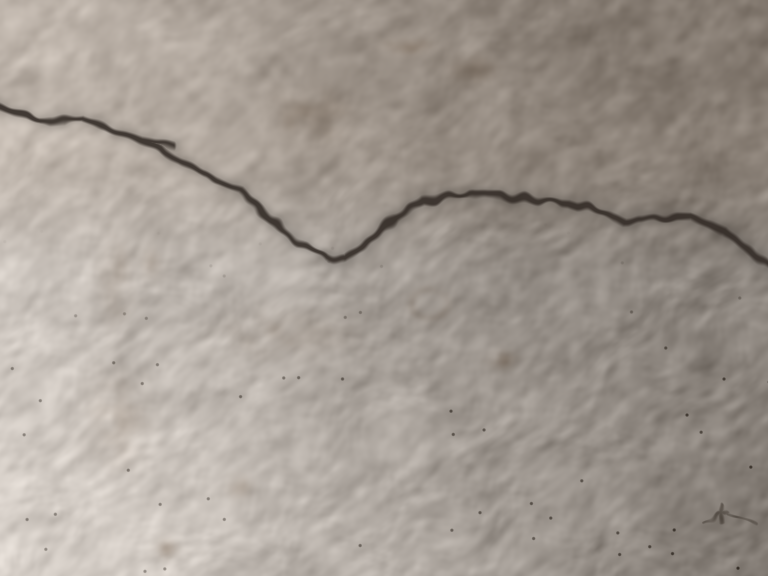
Write a Shadertoy shader that draws this texture.

```glsl
// Rough plaster wall crossed by a thin dark crack, lit softly from the left.
// Stretched value noise gives the fibrous relief; the crack is a jittered
// polyline distance, with stains, specks and a small twig mark laid over it.

float hash(vec2 p) {
    vec3 q = fract(p.xyx * 0.1031);
    q += dot(q, q.yzx + 33.33);
    return fract((q.x + q.y) * q.z);
}

float noise(vec2 p) {
    vec2 i = floor(p), f = fract(p);
    f = f * f * (3.0 - 2.0 * f);
    return mix(mix(hash(i), hash(i + vec2(1, 0)), f.x),
               mix(hash(i + vec2(0, 1)), hash(i + vec2(1, 1)), f.x), f.y);
}

float fbm(vec2 p) {
    float sum = 0.0, amp = 0.5;
    for (int i = 0; i < 4; i++) {
        sum += amp * noise(p);
        p = mat2(1.6, 1.2, -1.2, 1.6) * p + 17.3;
        amp *= 0.5;
    }
    return sum;
}

// Height of the plaster: fibres that run up to the right.
float height(vec2 p, float focus) {
    p += 0.03 * vec2(noise(p * 11.0), noise(p * 11.0 + 40.0));
    vec2 q = mat2(0.8, -0.6, 0.6, 0.8) * p;
    float coarse = noise(q * vec2(19.0, 32.0) + 9.0);
    float grain = noise(q * vec2(36.0, 66.0) + 70.0);
    float fine = noise(q * vec2(85.0, 135.0) + 150.0);
    return coarse + focus * (0.65 * grain + 0.22 * fine);
}

float segment(vec2 p, vec2 a, vec2 b) {
    vec2 d = b - a;
    return length(p - a - d * clamp(dot(p - a, d) / dot(d, d), 0.0, 1.0));
}

float blot(vec2 p, vec2 center, vec2 size) {
    vec2 d = (p - center) / size;
    return exp(-dot(d, d));
}

float crackDistance(vec2 p) {
    const vec2 path[20] = vec2[20](
        vec2(-0.02, 0.820), vec2(0.069, 0.792), vec2(0.142, 0.793),
        vec2(0.208, 0.768), vec2(0.278, 0.742), vec2(0.347, 0.701),
        vec2(0.417, 0.668), vec2(0.469, 0.622), vec2(0.521, 0.578),
        vec2(0.564, 0.554), vec2(0.599, 0.549), vec2(0.634, 0.578),
        vec2(0.686, 0.622), vec2(0.738, 0.651), vec2(0.812, 0.664),
        vec2(0.990, 0.649), vec2(1.085, 0.618), vec2(1.198, 0.622),
        vec2(1.259, 0.597), vec2(1.350, 0.525));
    float d = 1.0;
    for (int i = 0; i < 19; i++) d = min(d, segment(p, path[i], path[i + 1]));
    return d;
}

void mainImage(out vec4 fragColor, in vec2 fragCoord) {
    vec2 p = fragCoord / iResolution.y;
    float px = 1.0 / iResolution.y;

    // Broad light: bright at the left and below, dim at the right
    float light = mix(0.79, 0.55, smoothstep(-0.12, 1.2, p.x));
    light -= 0.05 * smoothstep(0.5, 0.85, p.y);
    light += 0.055 * (1.0 - smoothstep(0.0, 0.6, p.y)) * (1.0 - smoothstep(0.8, 1.3, p.x));
    light -= 0.04 * blot(p, vec2(1.36, 0.1), vec2(0.2, 0.4));

    // Relief from the slope, softer toward the top
    float focus = 1.0 - 0.5 * smoothstep(0.5, 0.9, p.y);
    vec2 tilt = vec2(-0.0035, 0.0045);
    float slope = height(p + tilt, focus) - height(p - tilt, focus);
    light -= 0.09 * slope;
    light += 0.13 * (fbm(p * 13.0 + 5.0) - 0.47);
    light += 0.06 * (noise(p * 48.0 + 90.0) - 0.5);

    // Faint brown stains and a pale ring
    float stain = 0.0;
    stain += 0.6 * blot(p, vec2(0.20, 0.51), vec2(0.025, 0.06));
    stain += 0.5 * blot(p, vec2(0.26, 0.54), vec2(0.02, 0.025));
    stain += 0.5 * blot(p, vec2(0.20, 0.27), vec2(0.05, 0.07));
    stain += 0.9 * blot(p, vec2(0.87, 0.375), vec2(0.022, 0.014));
    stain += 0.8 * blot(p, vec2(0.29, 0.047), vec2(0.016, 0.016));
    stain += 0.6 * blot(p, vec2(0.415, 0.155), vec2(0.02, 0.018));
    stain += 0.8 * blot(p, vec2(0.71, 0.92), vec2(0.035, 0.012));
    stain += 0.6 * blot(p, vec2(0.82, 0.88), vec2(0.03, 0.02));
    stain += 0.5 * blot(p, vec2(0.54, 0.80), vec2(0.06, 0.04));
    stain += 0.4 * blot(p, vec2(0.49, 0.42), vec2(0.10, 0.04));
    float ring = abs(length((p - vec2(0.745, 0.472)) * vec2(1.0, 1.2)) - 0.03);
    stain += 0.35 * exp(-ring * ring * 12000.0);
    stain *= 0.3 + 1.4 * noise(p * 42.0 + 31.0);

    float warmth = 0.008 * smoothstep(0.5, 0.75, p.y) + 0.012 * stain;
    vec3 color = vec3(light) + vec3(0.006, -0.022, -0.05) + warmth * vec3(1.0, -0.3, -1.5);
    color -= 0.10 * stain;

    // Scattered specks, mostly low on the wall
    vec2 cell = floor(p * 34.0);
    vec2 spot = (cell + 0.2 + 0.6 * vec2(hash(cell + 3.0), hash(cell + 8.0))) / 34.0;
    float speck = step(0.93, hash(cell + 21.0)) * (1.0 - smoothstep(0.3, 0.65, p.y));
    color -= 0.28 * speck * (1.0 - smoothstep(0.001, 0.0025 + px, length(p - spot)));

    // Crack with a split end, a soft halo and an uneven width
    vec2 jitter = vec2(noise(p * 45.0), noise(p * 45.0 + 60.0)) - 0.5;
    vec2 c = p + 0.011 * jitter;
    float d = min(crackDistance(c), segment(c, vec2(0.24, 0.757), vec2(0.302, 0.747)) + 0.0015);
    float width = 0.0022 + 0.0028 * noise(p * 24.0 + 12.0);
    color *= 1.0 - 0.16 * exp(-d * d * 5000.0);
    float crack = 1.0 - smoothstep(width - 0.002, width + 0.0035 + px, d);
    color = mix(color, vec3(0.20, 0.17, 0.15), 0.88 * crack);

    // Twig mark at the lower right
    float twig = min(segment(c, vec2(1.225, 0.088), vec2(1.262, 0.115)),
                     segment(c, vec2(1.262, 0.112), vec2(1.312, 0.088)));
    twig = min(twig, segment(c, vec2(1.255, 0.122), vec2(1.253, 0.096)));
    float ink = 1.0 - smoothstep(0.0005, 0.0028 + px, twig);
    color = mix(color, vec3(0.24, 0.21, 0.18), 0.75 * ink * (0.4 + 0.6 * noise(p * 90.0)));

    fragColor = vec4(clamp(color, 0.0, 1.0), 1.0);
}
```
